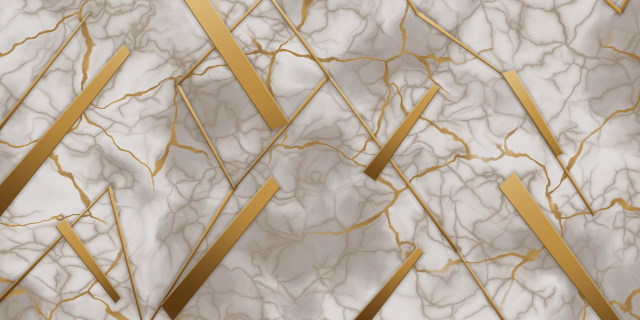
This texture is drawn by a Shadertoy shader. Its source:

```glsl
#define WHITE vec3(0.875, 0.860, 0.852)
#define GREY vec3(0.660, 0.630, 0.605)
#define TAUPE vec3(0.560, 0.495, 0.420)
#define BROWN vec3(0.360, 0.225, 0.070)
#define GOLD vec3(0.740, 0.560, 0.270)
#define PALE vec3(0.910, 0.800, 0.580)
#define LINK_CHANCE 0.56
#define LINK_WIDTH 0.0055
#define BAR_WIDTH 0.028

float hash(vec2 p) {
    vec3 q = fract(p.xyx * 0.1031);
    q += dot(q, q.yzx + 33.33);
    return fract((q.x + q.y) * q.z);
}

vec2 hash2(vec2 p) {
    return vec2(hash(p + 3.7), hash(p + 71.3));
}

float noise(vec2 p) {
    vec2 i = floor(p), f = fract(p);
    f = f * f * (3.0 - 2.0 * f);
    return mix(mix(hash(i), hash(i + vec2(1, 0)), f.x),
               mix(hash(i + vec2(0, 1)), hash(i + 1.0), f.x), f.y);
}

float fbm(vec2 p) {
    float sum = 0.0, amp = 0.53;
    for (int i = 0; i < 5; i++) {
        sum += amp * noise(p);
        p = mat2(1.6, 1.2, -1.2, 1.6) * p + 11.3;
        amp *= 0.5;
    }
    return sum;
}

// Distance to the nearest border between Voronoi cells
float cellEdge(vec2 p) {
    vec2 base = floor(p), f = fract(p), nearest = vec2(0);
    float best = 9.0, edge = 9.0;
    for (int k = 0; k < 9; k++) {
        vec2 g = vec2(k % 3 - 1, k / 3 - 1);
        vec2 r = g + hash2(base + g) - f;
        if (dot(r, r) < best) { best = dot(r, r); nearest = r; }
    }
    for (int k = 0; k < 25; k++) {
        vec2 g = vec2(k % 5 - 2, k / 5 - 2);
        vec2 r = g + hash2(base + g) - f, gap = r - nearest;
        if (dot(gap, gap) > 1e-5)
            edge = min(edge, dot(0.5 * (r + nearest), normalize(gap)));
    }
    return edge;
}

// White stone with grey clouds, fine cracks and broken gold veins
vec3 marble(vec2 uv) {
    vec2 warp = vec2(fbm(uv * 3.0), fbm(uv * 3.0 + 17.0)) - 0.5;
    vec2 ripple = vec2(fbm(uv * 13.0 + 5.0), fbm(uv * 13.0 + 31.0)) - 0.5;
    vec2 q = uv + 0.28 * warp + 0.05 * ripple;
    vec3 col = mix(WHITE, GREY, smoothstep(0.40, 0.76, fbm(q * 4.5 + 5.0)));

    float scale = 4.5;
    for (int k = 0; k < 3; k++) {
        vec2 p = mat2(0.8, -0.5, 0.6, 0.9) * q * scale + float(k) * 9.0;
        float edge = cellEdge(p) / scale;
        float fade = smoothstep(0.3, 0.75, noise(p * 0.9 + 4.0));
        col = mix(col, TAUPE, fade * (0.5 * exp(-edge / 0.004) + 0.22 * exp(-edge / 0.018)));
        scale *= 1.7;
    }

    float edge = cellEdge(q * 3.4 + 23.0) / 3.4;
    float width = 0.0015 + 0.013 * pow(noise(q * 14.0), 3.0);
    float vein = smoothstep(width + 0.004, width * 0.5, edge);
    vein *= smoothstep(0.45, 0.58, fbm(q * 3.0 + 40.0));
    return mix(col, mix(BROWN, GOLD, 0.45 + 0.6 * noise(uv * 25.0)), 0.85 * vein);
}

// Tapered metal strip from a to b with slanted ends
void paintBar(inout vec3 col, vec2 uv, vec2 a, vec2 b, float wa, float wb, float slant) {
    float px = 1.0 / iResolution.y;
    vec2 dir = normalize(b - a), rel = uv - a;
    vec2 p = vec2(dot(rel, dir), dot(rel, vec2(-dir.y, dir.x)));
    float len = length(b - a), t = clamp(p.x / len, 0.0, 1.0);
    float w = mix(wa, wb, t);
    float d = max(abs(p.y) - w, abs(p.x + slant * p.y - 0.5 * len) - 0.5 * len);

    float rise = dir.y > 0.0 ? t : 1.0 - t;
    float light = 0.42 * uv.y + 0.55 * rise + (dir.y > 0.0 ? 0.0 : 0.18);
    vec3 metal = mix(BROWN, GOLD, smoothstep(0.05, 0.65, light));
    metal = mix(metal, PALE, 0.8 * smoothstep(0.6, 1.15, light));
    metal = mix(metal, PALE, 0.5 * smoothstep(0.006, 0.001, w - p.y));
    metal = mix(metal, BROWN, 0.6 * smoothstep(0.005, 0.001, w + p.y));

    col *= 1.0 - 0.14 * smoothstep(0.014, 0.0, d);
    col = mix(col, metal, smoothstep(px, -px, d));
}

vec2 node(vec2 id) {
    return (id + 0.75 * (hash2(id + 50.0) - 0.5)) * vec2(0.27, 0.33);
}

void mainImage(out vec4 fragColor, in vec2 fragCoord) {
    vec2 uv = fragCoord / iResolution.y;
    vec3 col = marble(uv);

    // Thin strips joining diagonal neighbours of a jittered lattice
    for (int k = 0; k < 60; k++) {
        vec2 id = vec2(k % 10 - 1, k / 10 - 1);
        if (mod(id.x + id.y, 2.0) > 0.5) continue;
        for (float s = -1.0; s < 2.0; s += 2.0) {
            vec2 h = hash2(id + 19.0 * s + 120.0);
            if (h.x > LINK_CHANCE) continue;
            paintBar(col, uv, node(id), node(id + vec2(1.0, s)),
                     LINK_WIDTH * (0.4 + h.y), LINK_WIDTH * (1.4 - h.y), 0.4);
        }
    }

    // Wide strips, one in each coarse cell
    for (int k = 0; k < 8; k++) {
        vec2 id = vec2(k % 4, k / 4), h = hash2(id + 210.0), j = hash2(id + 305.0);
        vec2 center = (id + 0.5 + 0.7 * (j - 0.5)) * 0.5;
        float angle = (h.x < 0.5 ? 0.92 : -0.95) + 0.25 * (j.x - 0.5);
        vec2 reach = mix(0.15, 0.38, h.y * h.y) * vec2(cos(angle), sin(angle));
        float w = BAR_WIDTH * (0.65 + 0.65 * h.y);
        paintBar(col, uv, center - reach, center + reach, w, w * (0.5 + 0.5 * j.y), 1.4 * j.x - 0.7);
    }

    fragColor = vec4(col, 1.0);
}
```
